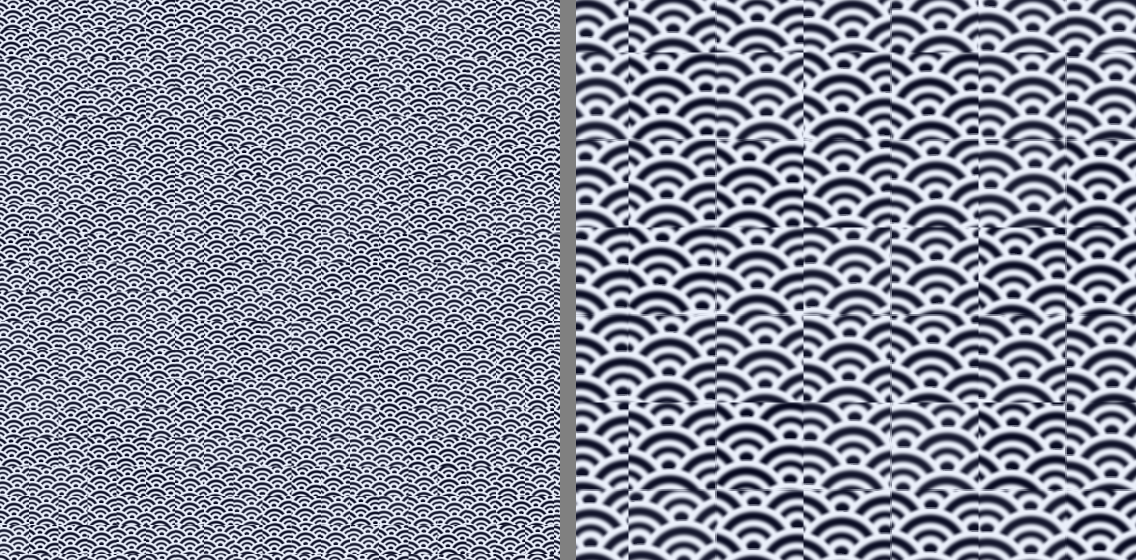
Left: the whole. Right: its middle third, enlarged.
Reproduce this pattern procedurally as a three.js fragment shader.

```glsl
// Seigaiha waves: navy overlapping fans on pale cloth, cut into slightly misaligned square patches.
varying vec2 vUv;

vec3 hash3(vec2 p) {
  vec3 q = fract(p.xyx * vec3(0.1031, 0.1030, 0.0973));
  q += dot(q, q.yxz + 33.33);
  return fract((q.xxy + q.yzz) * q.zyx);
}

// Soft band between two radii
float band(float r, float inner, float outer) {
  return smoothstep(inner - 0.06, inner + 0.06, r)
       * (1.0 - smoothstep(outer - 0.06, outer + 0.06, r));
}

// Two arcs and a core, with radius 1 at the fan's rim
float fanInk(float r) {
  float core = 1.0 - smoothstep(0.13, 0.24, r);
  return max(core, max(band(r, 0.36, 0.50), band(r, 0.66, 0.845)));
}

// Staggered rows of fans, one unit wide; lower rows lie in front
float waves(vec2 p) {
  float ink = 0.0;
  float baseRow = floor(p.y * 4.0);
  for (int i = 0; i < 4; i++) {
    float row = baseRow + 2.0 - float(i);
    float x = fract(p.x + 0.5 * mod(row, 2.0)) - 0.5;
    float r = 2.0 * length(vec2(x, p.y - row * 0.25));
    float cover = 1.0 - smoothstep(0.97, 1.03, r);
    ink = mix(ink, fanInk(r), cover);
  }
  return ink;
}

// Each patch shifts and tilts its piece of the waves
float patchwork(vec2 p) {
  vec2 cell = floor(p);
  vec3 rnd = hash3(cell + 7.0) - 0.5;
  vec2 local = (fract(p) - 0.5) * vec2(1.0, -1.0);
  float tilt = rnd.z * 0.12;
  local = mat2(cos(tilt), sin(tilt), -sin(tilt), cos(tilt)) * local;
  return waves(local + rnd.xy * vec2(0.30, 0.24)) * (0.98 + 0.08 * rnd.x);
}

void main() {
  // Patches are counted from the upper left corner
  vec2 p = vec2(vUv.x, 1.0 - vUv.y) * 19.2;

  // Four nearby samples soften the patch seams
  float ink = 0.0;
  for (int i = 0; i < 4; i++) {
    vec2 corner = vec2(mod(float(i), 2.0), floor(float(i) * 0.5)) - 0.5;
    ink += 0.25 * patchwork(p + corner * 0.02);
  }

  vec3 cloth = vec3(0.92, 0.94, 0.985);
  vec3 navy = vec3(0.04, 0.05, 0.14);
  gl_FragColor = vec4(mix(cloth, navy, ink), 1.0);
}
```
